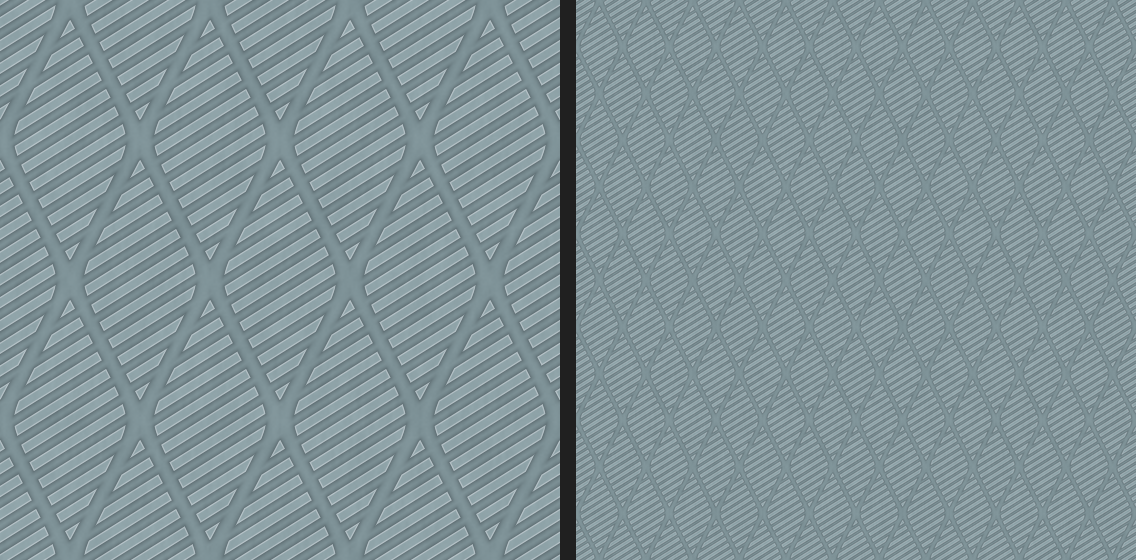
Left, the tile; right, the same tile 3 across and 3 down.
Write a Shadertoy shader that draws this pattern.

```glsl
// Slate-blue ogee lattice, four cells across and two staggered pairs down, filled with embossed slanted bars.

const float COLUMNS = 4.0;         // cells across the canvas
const float BAR_ANGLE = 0.5585;    // slant of the bars, radians
const float BAR_SPACING = 0.138;   // all lengths are in cell widths
const float BAR_HALF = 0.035;
const float RIM_WIDTH = 0.0092;
const float SHADOW_REACH = 0.018;

const vec3 BAND_COLOR = vec3(0.505, 0.585, 0.605);
const vec3 BAR_COLOR = vec3(0.560, 0.640, 0.660);
const vec3 RIM_COLOR = vec3(0.700, 0.750, 0.770);
const vec3 SHADOW_COLOR = vec3(0.365, 0.425, 0.445);

float hash(vec2 p) {
    vec3 q = fract(vec3(p.xyx) * 0.1031);
    q += dot(q, q.yzx + 33.33);
    return fract((q.x + q.y) * q.z);
}

// Value noise that wraps after a whole number of grid cells.
float wrapNoise(vec2 uv, vec2 grid) {
    vec2 p = uv * grid;
    vec2 i = floor(p);
    vec2 f = fract(p);
    f = f * f * (3.0 - 2.0 * f);
    float low = mix(hash(mod(i, grid)), hash(mod(i + vec2(1, 0), grid)), f.x);
    float high = mix(hash(mod(i + vec2(0, 1), grid)), hash(mod(i + vec2(1, 1), grid)), f.x);
    return mix(low, high, f.y);
}

// Pointed top and bottom, straight flanks, rounded sides.
float ogeeDistance(vec2 p, float halfHeight, float taper, float rounding) {
    float softY = sqrt(p.y * p.y + rounding * rounding);
    float halfWidth = taper * (halfHeight - softY);
    float slope = taper * p.y / softY;
    return (abs(p.x) - halfWidth) / sqrt(1.0 + slope * slope);
}

// Parallel bars, one of them through the origin.
float barDistance(vec2 p, float angle, float spacing, float halfWidth) {
    float across = dot(p, vec2(-sin(angle), cos(angle)));
    across -= spacing * round(across / spacing);
    return abs(across) - halfWidth;
}

// Bars clipped by the cell, repeated every (1, 2) units around a centre.
float cellBars(vec2 p, vec2 center) {
    vec2 period = vec2(1.0, 2.0);
    vec2 q = p - center;
    q -= period * round(q / period);
    vec2 d = vec2(ogeeDistance(q, 0.87, 0.53, 0.115),
                  barDistance(q, BAR_ANGLE, BAR_SPACING, BAR_HALF));
    return min(max(d.x, d.y), 0.0) + length(max(d, 0.0));
}

// Fine mottling with faint vertical streaks, centred on zero.
float surfaceGrain(vec2 uv) {
    float blotches = wrapNoise(uv, vec2(28.0, 20.0)) - 0.5;
    float streaks = wrapNoise(uv, vec2(128.0, 32.0)) - 0.5;
    float speckle = wrapNoise(uv, vec2(256.0)) - 0.5;
    return 0.016 * blotches + 0.018 * streaks + 0.010 * speckle;
}

void mainImage(out vec4 fragColor, in vec2 fragCoord) {
    vec2 uv = fragCoord / iResolution.xy;
    vec2 p = uv * COLUMNS;
    float blur = 0.6 * COLUMNS / min(iResolution.x, iResolution.y);

    // Two interleaved sets of cells
    float d = min(cellBars(p, vec2(0.0)), cellBars(p, vec2(0.5, 1.0)));

    // Soft shadow around the bars, then the bright rim and the flat face
    vec3 color = mix(BAND_COLOR, SHADOW_COLOR, exp(-max(d, 0.0) / SHADOW_REACH));
    color = mix(color, RIM_COLOR, 1.0 - smoothstep(-blur, blur, d));
    color = mix(color, BAR_COLOR, 1.0 - smoothstep(-blur, blur, d + RIM_WIDTH));

    color += surfaceGrain(uv);
    fragColor = vec4(color, 1.0);
}
```
